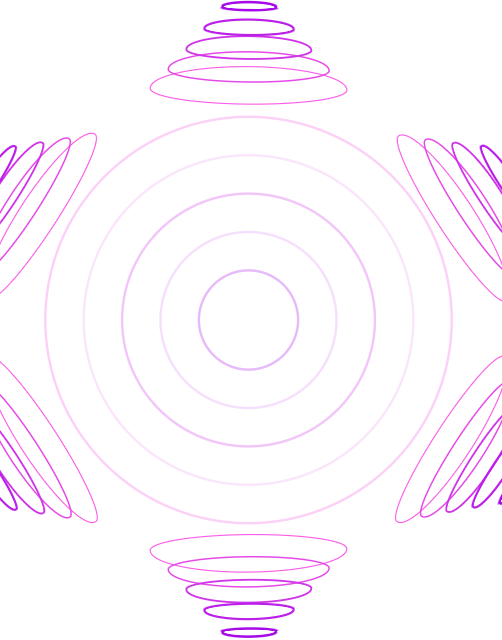
Give the GLSL for this background, as a Shadertoy shader.

```glsl
// Concentric pastel circles on white, surrounded by six stacks of thin
// tapering ovals. Every line is a stroked distance function; each stack is
// one loop drawn in a local frame. Lengths are fractions of canvas height.

const int RING_COUNT = 5;
const int STACK_COUNT = 6;

// Position (xy), outward angle clockwise from up (z), ring spacing (w)
const vec4 STACKS[STACK_COUNT] = vec4[STACK_COUNT](
    vec4( 0.0000,  0.3607,  0.009, 1.00),
    vec4( 0.0000, -0.3587,  3.133, 1.00),
    vec4( 0.3184,  0.1589,  0.995, 1.06),
    vec4( 0.3158, -0.1862,  2.147, 0.93),
    vec4(-0.3236,  0.1615, -0.995, 1.00),
    vec4(-0.3223, -0.1862, -2.147, 1.00));

// Antialiased coverage of a line around distance zero
float stroke(float dist, float halfWidth, float pixel) {
    return clamp((halfWidth - abs(dist)) / pixel + 0.5, 0.0, 1.0);
}

// First-order distance to an ellipse outline
float ellipseDistance(vec2 p, vec2 radii) {
    float level = length(p / radii);
    float slope = length(p / (radii * radii));
    return level * (level - 1.0) / max(slope, 1e-4);
}

// Oval with a different height above and below its widest chord
float ovalDistance(vec2 p, float halfLength, float above, float below) {
    return ellipseDistance(p, vec2(halfLength, p.y > 0.0 ? above : below));
}

// Circles alternate between strong and faint, from violet to pink
vec3 drawCircles(vec3 color, vec2 p, float pixel) {
    const vec3 violet = vec3(0.905, 0.73, 0.98);
    const vec3 pink = vec3(0.99, 0.82, 0.97);
    for (int i = 0; i < RING_COUNT; i++) {
        float k = float(i);
        float faintness = 0.5 * mod(k, 2.0);
        vec3 tint = mix(mix(violet, pink, k / 4.0), vec3(1.0), faintness);
        float dist = length(p) - (0.0775 + 0.06 * k);
        color = mix(color, tint, stroke(dist, 0.0019, pixel));
    }
    return color;
}

// Ovals shrink, thicken and darken as they move outward
vec3 drawStack(vec3 color, vec2 p, float angle, float spacing, float pixel) {
    const vec3 magenta = vec3(0.98, 0.37, 0.91);
    const vec3 purple = vec3(0.65, 0.04, 0.91);
    vec2 outward = vec2(sin(angle), cos(angle));
    vec2 local = vec2(dot(p, vec2(outward.y, -outward.x)), dot(p, outward));
    for (int i = 0; i < RING_COUNT; i++) {
        float k = float(i);
        float offset = spacing * k * (0.0293 + 0.0007 * k);
        float dist = ovalDistance(local - vec2(0.0, offset),
                                  0.1536 - 0.028 * k,
                                  0.0352 - 0.0069 * k,
                                  0.0234 - 0.0046 * k);
        float line = stroke(dist, 0.0009 + 0.00027 * k, pixel);
        color = mix(color, mix(magenta, purple, k / 4.0), line);
    }
    return color;
}

void mainImage(out vec4 fragColor, in vec2 fragCoord) {
    float pixel = 1.0 / iResolution.y;
    vec2 center = vec2(-0.0039, 0.0);
    vec2 p = (fragCoord - 0.5 * iResolution.xy) * pixel - center;

    vec3 color = drawCircles(vec3(1.0), p, pixel);
    for (int i = 0; i < STACK_COUNT; i++) {
        vec4 stack = STACKS[i];
        color = drawStack(color, p - stack.xy, stack.z, stack.w, pixel);
    }
    fragColor = vec4(color, 1.0);
}
```
